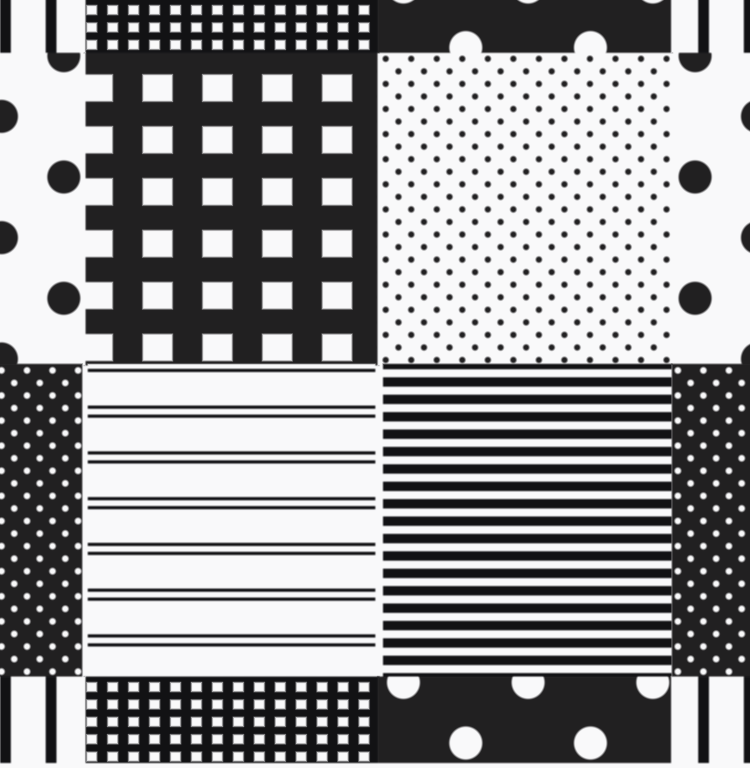
A Shadertoy shader for this pattern:

```glsl
const vec2 CANVAS = vec2(752.0, 768.0);   // design units across and down
const vec2 PATCH = vec2(294.33, 312.67);  // size of one patch
const vec2 PERIOD = 3.0 * PATCH;          // quilt block of 3 x 3 patches
const vec2 ORIGIN = vec2(85.0, 52.0);     // top left corner of patch (0, 0)
const float FOOT = 5.0;                   // blank strip along the bottom
const float SOFT = 1.5;                   // half width of a soft edge
const float OVERLAP = 0.8;                // closes the seams between patches
const vec2 PIN_PITCH = vec2(25.6, 25.1);
const vec2 POLKA_PITCH = vec2(125.0, 121.3);
const float POLKA_RADIUS = 16.5;
const float RULE_PITCH = 45.75;

const vec3 WHITE = vec3(0.975, 0.975, 0.98);
const vec3 CHARCOAL = vec3(0.13, 0.125, 0.13);
const vec3 BLACK = vec3(0.07, 0.07, 0.08);

float coverage(float d) {
    return 1.0 - smoothstep(-SOFT, SOFT, d);
}

float repeatLine(float x, float pitch) {
    return mod(x + 0.5 * pitch, pitch) - 0.5 * pitch;
}

vec2 repeatGrid(vec2 p, vec2 pitch) {
    return mod(p + 0.5 * pitch, pitch) - 0.5 * pitch;
}

float box(vec2 p, vec2 halfSize) {
    vec2 d = abs(p) - halfSize;
    return length(max(d, 0.0)) + min(max(d.x, d.y), 0.0);
}

float stripes(float x, float pitch, float halfWidth) {
    return abs(repeatLine(x, pitch)) - halfWidth;
}

float staggeredDots(vec2 p, vec2 pitch, float radius) {
    float even = length(repeatGrid(p, pitch));
    float odd = length(repeatGrid(p - 0.5 * pitch, pitch));
    return min(even, odd) - radius;
}

// Signed distance to the dark part of a patch; p runs right and down
float darkShape(int id, vec2 p) {
    // Top row: large check, pin dots, polka dots
    if (id == 0) return -box(repeatGrid(p - vec2(73.0, 36.0), vec2(60.0, 51.9)), vec2(15.0, 13.5));
    if (id == 1) return staggeredDots(p - vec2(7.4, 6.8), PIN_PITCH, 3.0);
    if (id == 2) return staggeredDots(p - vec2(23.3, 125.0), POLKA_PITCH, POLKA_RADIUS);
    // Middle row: double rules, stripes, reversed pin dots
    if (id == 3) return abs(abs(repeatLine(p.y - 47.0, RULE_PITCH)) - 4.5) - 1.6;
    if (id == 4) return stripes(p.y - 17.3, 17.4, 4.7);
    if (id == 5) return -staggeredDots(p - vec2(18.8, 18.3), PIN_PITCH, 3.2);
    // Bottom row: small check, reversed polka dots, upright bars
    if (id == 6) return -box(repeatGrid(p - vec2(28.0, 9.7), vec2(21.0, 17.4)), vec2(5.2, 4.7));
    if (id == 7) return -staggeredDots(p - vec2(87.7, 65.7), POLKA_PITCH, POLKA_RADIUS);
    return stripes(p.x - 31.8, RULE_PITCH, 5.4);
}

// Blank margins at the left and right of a patch
vec2 sideMargins(int id) {
    if (id == 3) return vec2(3.0, 3.0);
    if (id == 4) return vec2(4.7, 0.0);
    if (id == 5) return vec2(0.0, 2.5);
    return vec2(-OVERLAP);
}

void mainImage(out vec4 fragColor, in vec2 fragCoord) {
    vec2 p = fragCoord / iResolution.xy * CANVAS;
    p.y = CANVAS.y - p.y;

    vec3 color = WHITE;
    for (int id = 0; id < 9; id++) {
        // Wrap around the centre of each patch
        vec2 center = ORIGIN + PATCH * (vec2(id % 3, id / 3) + 0.5);
        vec2 q = mod(p - center + 0.5 * PERIOD, PERIOD) - 0.5 * PERIOD;

        vec2 margins = sideMargins(id);
        vec2 shift = vec2(0.5 * (margins.x - margins.y), 0.0);
        vec2 halfSize = 0.5 * PATCH + vec2(-0.5 * (margins.x + margins.y), OVERLAP);
        float inside = coverage(box(q - shift, halfSize));

        bool deep = id == 3 || id == 4 || id == 6 || id == 8;
        vec3 ink = deep ? BLACK : CHARCOAL;
        vec3 cloth = mix(WHITE, ink, coverage(darkShape(id, q + 0.5 * PATCH)));
        color = mix(color, cloth, inside);
    }

    // Blank strip along the bottom
    color = mix(WHITE, color, coverage(p.y - (CANVAS.y - FOOT)));
    fragColor = vec4(color, 1.0);
}
```
